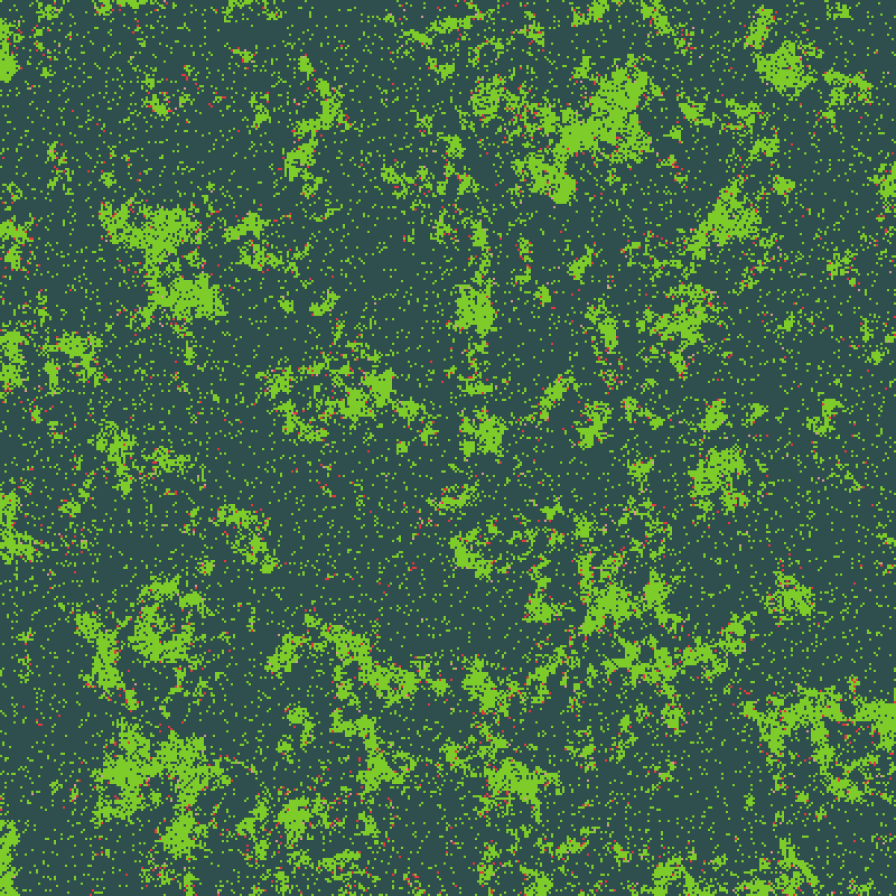
Write a WebGL 1 fragment shader that draws this texture.

```glsl
precision highp float;
// Ragged green colonies and stray green specks on dark slate, with red grains
// along the colony fringes. Layered noise is thresholded once per square cell,
// and the four nearest cells are blended by their coverage of the pixel.
uniform vec2 u_resolution;

#define CELLS 400.0          // cells across the canvas
#define COLONY_PERIOD 27.0   // cells per lump of the coarsest noise layer
#define COLONY_LEVEL 0.66    // noise level above which a colony grows
#define EDGE_JITTER 0.12     // per-cell raggedness of colony borders
#define COLONY_FILL 0.87     // share of green cells inside a colony
#define STRAY_FILL 0.06      // share of green cells outside
#define FRINGE_WIDTH 0.03    // half width of the red fringe, in noise level
#define RED_FILL 0.09        // share of red cells in the fringe
#define SLATE vec3(0.184, 0.31, 0.31)
#define GREEN vec3(0.49, 0.80, 0.16)
#define RED vec3(0.90, 0.21, 0.25)
#define PINK vec3(0.85, 0.60, 0.58)

float hash(vec2 p) {
  vec3 q = fract(vec3(p.xyx) * vec3(0.1031, 0.1030, 0.0973));
  q += dot(q, q.yzx + 33.33);
  return fract((q.x + q.y) * q.z);
}

float valueNoise(vec2 p) {
  vec2 cell = floor(p);
  vec2 s = fract(p);
  s = s * s * (3.0 - 2.0 * s);
  float low = mix(hash(cell), hash(cell + vec2(1.0, 0.0)), s.x);
  float high = mix(hash(cell + vec2(0.0, 1.0)), hash(cell + 1.0), s.x);
  return mix(low, high, s.y);
}

// Four turned layers of nearly equal strength give rough, branching lumps.
float colonyField(vec2 cell) {
  vec2 p = cell / COLONY_PERIOD + 40.0;
  mat2 turnAndShrink = mat2(1.68, 1.26, -1.26, 1.68);
  float sum = 0.0;
  float weight = 0.32;
  for (int i = 0; i < 4; i++) {
    sum += weight * valueNoise(p);
    p = turnAndShrink * p + 117.3;
    weight *= 0.9;
  }
  return sum;
}

vec3 cellColor(vec2 cell) {
  float jitter = hash(cell + 511.0) - 0.5;
  float level = colonyField(cell) + EDGE_JITTER * jitter - COLONY_LEVEL;
  float fill = level > 0.0 ? COLONY_FILL : STRAY_FILL;
  vec3 color = hash(cell + 1303.0) < fill ? GREEN : SLATE;

  // Red and a few pale grains near the colony border
  bool inFringe = abs(level + 0.5 * FRINGE_WIDTH) < FRINGE_WIDTH;
  if (inFringe && hash(cell + 2207.0) < RED_FILL) {
    color = mix(RED, PINK, step(0.8, hash(cell + 3109.0)));
  }
  return color;
}

void main() {
  float cellsPerPixel = CELLS / min(u_resolution.x, u_resolution.y);
  vec2 p = gl_FragCoord.xy * cellsPerPixel - 0.5;
  vec2 cell = floor(p);

  // Share of the pixel lying past the shared cell border
  vec2 cover = clamp((fract(p) - 0.5) / cellsPerPixel + 0.5, 0.0, 1.0);
  vec3 low = mix(cellColor(cell), cellColor(cell + vec2(1.0, 0.0)), cover.x);
  vec3 high = mix(cellColor(cell + vec2(0.0, 1.0)), cellColor(cell + 1.0), cover.x);
  gl_FragColor = vec4(mix(low, high, cover.y), 1.0);
}
```
